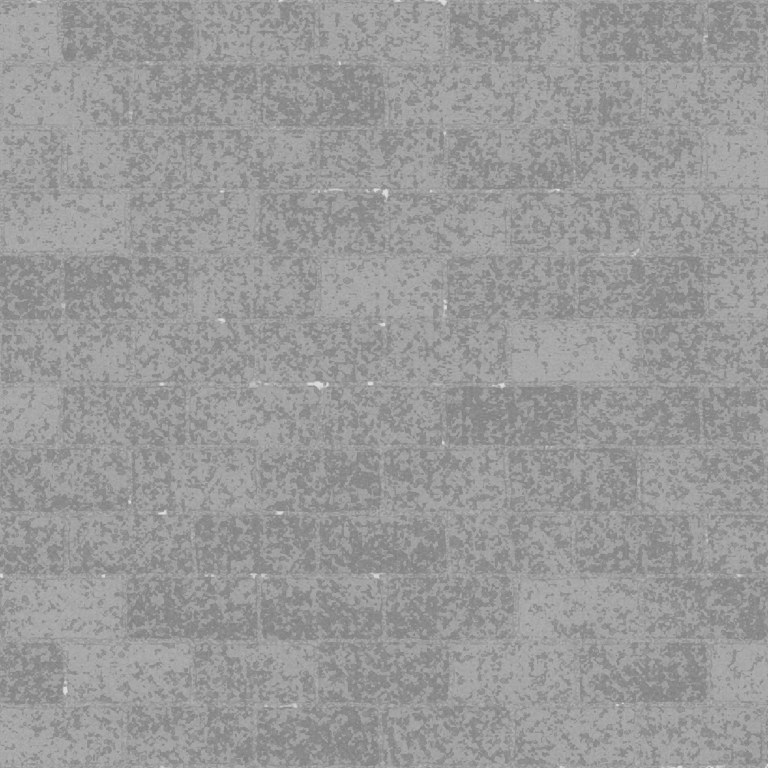
Write a Shadertoy shader that draws this texture map.

```glsl
// Weathered grey block wall: twelve running-bond courses of six blocks.
// Each block has its own density of fine pits and pebbles over a flat face;
// thin, rough joints carry a few pale mortar chips.

float hash(vec2 p) {
    return fract(sin(dot(p, vec2(127.1, 311.7))) * 43758.5453);
}

float noise(vec2 p) {
    vec2 cell = floor(p), f = fract(p);
    f = f * f * (3.0 - 2.0 * f);
    return mix(mix(hash(cell), hash(cell + vec2(1, 0)), f.x),
               mix(hash(cell + vec2(0, 1)), hash(cell + vec2(1, 1)), f.x), f.y);
}

// Scattered round pebbles: x = filled disc, y = rim
vec2 pebbles(vec2 p, float density, float blur) {
    vec2 cell = floor(p), result = vec2(0);
    for (int j = -1; j <= 1; j++)
    for (int i = -1; i <= 1; i++) {
        vec2 id = cell + vec2(i, j);
        vec2 center = id + vec2(hash(id + 3.1), hash(id + 7.7));
        float size = hash(id + 13.3);
        float radius = 0.14 + 0.34 * size * size;
        float d = length((p - center) * vec2(1.0, 0.85 + 0.4 * size)) - radius;
        d += 0.3 * (noise(p * 3.0) - 0.5);
        float present = step(hash(id + 21.9), density);
        float disc = present * (1.0 - smoothstep(-blur, blur, d));
        float rim = present * (1.0 - smoothstep(0.03, 0.06 + blur, abs(d)));
        result = max(result, vec2(disc, rim));
    }
    return result;
}

void mainImage(out vec4 fragColor, in vec2 fragCoord) {
    vec2 uv = fragCoord / iResolution.xy;
    float px = 1.0 / iResolution.y;

    // Running bond with slightly uneven joints
    vec2 warp = vec2(noise(uv * 34.0), noise(uv * 34.0 + 50.0)) - 0.5;
    vec2 grid = (uv + warp * 0.003) * vec2(6, 12);
    float bed = floor(grid.y + 0.5);
    float bedOffset = grid.y - bed - 0.04 * (hash(vec2(bed, 5)) - 0.5);
    float row = bed - 1.0 + step(0.0, bedOffset);
    grid.x += 0.5 * mod(row, 2.0);
    float head = floor(grid.x + 0.5);
    float headOffset = grid.x - head - 0.07 * (hash(vec2(head, row)) - 0.5);
    vec2 block = vec2(head - 1.0 + step(0.0, headOffset), row);

    // Distance from the joint centre, with rounded block corners
    vec2 gap = abs(vec2(headOffset / 6.0, bedOffset / 12.0));
    float edge = 0.012 - length(max(0.012 - gap, 0.0));
    edge += (noise(uv * 190.0) - 0.5) * 0.0025;

    // Pit density varies between blocks and across each face
    float patches = noise(uv * vec2(9, 12) + hash(block) * 20.0);
    float wear = 0.65 * hash(block + 31.0) + 0.8 * patches - 0.22;
    wear = clamp(wear, 0.0, 1.0);

    // Flat face with fine grain
    float grain = noise(uv * 460.0) - 0.5;
    float shade = 0.662 - 0.034 * wear + 0.05 * grain;

    // Small irregular pits, clumped by a coarser layer
    float rough = 0.3 * noise(uv * 120.0) + 0.4 * noise(uv * 235.0 + 9.0)
                + 0.3 * noise(uv * 410.0 + 33.0);
    float level = mix(0.63, 0.42, wear);
    float pits = smoothstep(level - 0.07, level + 0.1, rough);
    shade = mix(shade, 0.562 - 0.03 * wear + 0.06 * grain, pits);

    // Pebbles with darker rims
    vec2 stones = pebbles(uv * 105.0, 0.08 + 0.3 * wear, 105.0 * px * 0.6);
    shade = mix(shade, 0.575 - 0.02 * wear + 0.04 * grain, stones.x * 0.7);
    shade = mix(shade, 0.52, stones.y * 0.5);

    // Joints: broken dark outline around rough, paler mortar
    float outline = 1.0 - smoothstep(0.0006, 0.0012 + px * 0.5, abs(edge - 0.0036));
    shade = mix(shade, 0.53, outline * 0.6 * noise(uv * 110.0 + 4.0));
    float joint = 1.0 - smoothstep(0.0016, 0.0022 + px, edge);
    shade = mix(shade, 0.635 + 0.16 * grain, joint * 0.75);

    // Sparse pale chips where the mortar has broken
    float chip = smoothstep(0.82, 0.95, noise(uv * vec2(52, 40) + 80.0));
    chip *= 1.0 - smoothstep(0.0005, 0.004, edge);
    chip *= smoothstep(0.35, 0.7, noise(uv * 260.0 + 17.0));
    shade = mix(shade, 0.86, chip);

    fragColor = vec4(vec3(shade), 1.0);
}
```
